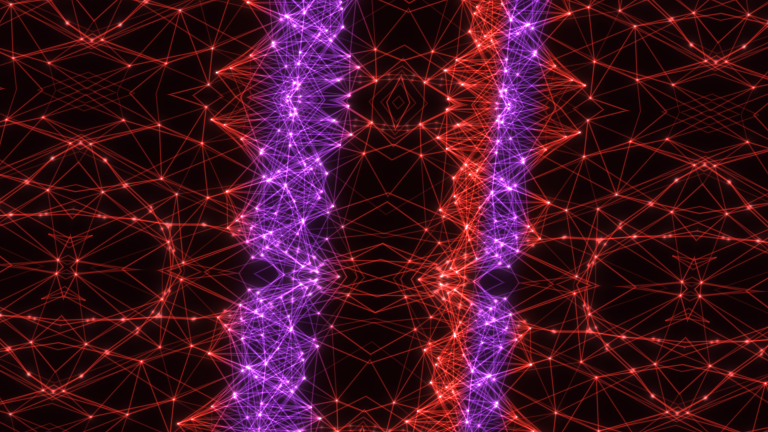
Give the GLSL for this background, as a WebGL 1 fragment shader.

```glsl
precision highp float;
// Mirrored web of glowing red threads and sparks with two violet columns.
uniform vec2 u_resolution;

const vec2 TILE = vec2(0.725, 0.408);
const vec3 RED = vec3(0.95, 0.2, 0.15);
const vec3 VIOLET = vec3(0.61, 0.22, 0.86);
const vec3 SPARK = vec3(1.0, 0.66, 0.72);
const vec3 NIGHT = vec3(0.045, 0.004, 0.011);

float hash(vec2 p) {
  return fract(sin(dot(p, vec2(12.99, 78.23))) * 4375.85);
}

vec2 hash2(vec2 p) {
  return vec2(hash(p), hash(p + 17.3));
}

// Triangle wave: reflects x into the range 0..h.
float fold(float x, float h) {
  return abs(mod(x + h, 2.0 * h) - h);
}

// Thin thread from a to b with a faint halo.
float thread(vec2 p, vec2 a, vec2 b, float width) {
  vec2 d = b - a;
  float t = clamp(dot(p - a, d) / dot(d, d), 0.0, 1.0);
  float r = length(p - a - d * t);
  return exp(-r * r / (width * width)) + 0.04 * exp(-r * 110.0);
}

float spark(vec2 p, vec2 center) {
  float r = length(p - center);
  return exp(-r * r / 0.00002) + 0.2 * exp(-r * 80.0);
}

// Loose nodes on a jittered grid.
vec2 meshNode(vec2 cell) {
  return (cell + 0.5 + 0.9 * (hash2(cell + 3.7) - 0.5)) * TILE / vec2(6.0, 4.0);
}

// Crowded nodes of the column, pinched and pulled inward at the waist.
vec2 columnNode(float i) {
  vec2 h = hash2(vec2(i, 5.1));
  float y = (i + h.x) * 0.0089 - 0.02;
  float waist = exp(-y * y / 0.003);
  float spread = 0.23 * (1.0 - 0.45 * waist);
  return vec2(0.265 - 0.08 * waist + spread * (h.y + hash(vec2(i, 9.4)) - 1.0), y);
}

// Bright paths: outer arch, side row, inner bow and waist zigzag.
vec2 strandNode(float kind, float t, float seed) {
  vec2 p = vec2(0.2 - 0.07 * sin(4.71 * t), 0.09 * t);
  if (kind < 0.5) p = vec2(0.735 - 0.26 * sin(1.57 * t), 0.29 * (1.0 - t));
  else if (kind < 1.5) p = mix(vec2(0.74, 0.13), vec2(0.26, 0.09), t);
  else if (kind < 2.5) p = vec2(0.2 * t, 0.345 + 0.02 * t);
  return p + 0.02 * (hash2(vec2(t * 7.0 + seed, kind)) - 0.5);
}

// Each layer returns thread light in x and spark light in y.
vec2 meshLight(vec2 p, float width) {
  vec2 light = vec2(0.0);
  for (int x = -1; x < 6; x++) {
    for (int y = -1; y < 4; y++) {
      vec2 cell = vec2(float(x), float(y));
      vec2 node = meshNode(cell);
      light.y += 0.5 * spark(p, node);
      for (int k = 0; k < 5; k++) {
        vec2 hop = k > 2 ? vec2(2.0, 7.0 - 2.0 * float(k)) : vec2(1.0, float(k) - 1.0);
        if (k == 1) hop = vec2(0.0, 1.0);
        float weight = 0.1 + 0.45 * hash(cell + hop * 2.3);
        light.x += weight * thread(p, node, meshNode(cell + hop), width);
      }
    }
  }
  return light;
}

vec2 columnLight(vec2 p, float width) {
  vec2 light = vec2(0.0);
  for (int i = 0; i < 52; i++) {
    float id = float(i);
    vec2 node = columnNode(id);
    light.y += (0.25 + 0.7 * hash(vec2(id, 2.2))) * spark(p, node);
    for (int k = 0; k < 6; k++) {
      float next = id + 3.0 * float(k) + 1.0;
      float weight = 0.12 + 0.55 * hash(vec2(id, next));
      light.x += weight * thread(p, node, columnNode(next), width);
    }
  }
  return light;
}

vec2 strandLight(vec2 p, float width) {
  vec2 light = vec2(0.0);
  for (int kind = 0; kind < 4; kind++) {
    float k = float(kind), gain = kind == 2 ? 0.25 : 0.5;
    for (int i = 0; i < 12; i++) {
      float seed = mod(float(i), 2.0) * 31.0, t = floor(float(i) / 2.0) / 6.0;
      vec2 a = strandNode(k, t, seed);
      light.x += gain * thread(p, a, strandNode(k, t + 1.0 / 6.0, seed), width);
      light.y += gain * spark(p, a);
    }
  }
  return light;
}

// Diamonds on the mirror axes, side chevrons and a fan at the waist.
float axisLight(vec2 p, float width) {
  float light = 0.0;
  for (int i = 0; i < 3; i++) {
    float k = float(i), r = 0.015 + 0.03 * k;
    light += 0.22 * thread(p, vec2(0.0, TILE.y - r), vec2(r * 0.9, TILE.y), width);
    light += 0.18 * thread(p, TILE - vec2(0.0, r * 0.6), TILE - vec2(r * 1.5, 0.0), width);
    light += 0.3 * thread(p, vec2(TILE.x, 0.045 + 0.012 * k), vec2(0.675, 0.075), width);
    light += 0.5 * thread(p, vec2(0.13, 0.037), vec2(0.0, 0.04 * k), width);
  }
  return light;
}

void main() {
  vec2 p = gl_FragCoord.xy / u_resolution.y;
  p.x += 0.5 * (1.7778 - u_resolution.x / u_resolution.y);

  // Slightly tilted mirror axes.
  vec2 q = vec2(p.x - 0.838 - 0.11 * p.y, p.y + 0.035 * p.x - 0.387);
  vec2 tile = vec2(fold(q.x, TILE.x), fold(q.y, TILE.y));

  float width = max(0.0017, 0.55 / u_resolution.y);
  vec2 light = meshLight(tile, width) + columnLight(tile, width) + strandLight(tile, width);
  light.x += axisLight(tile, width);

  // Wide violet band on the left, narrow one on the right.
  float violet = 1.0 - smoothstep(0.06, 0.16, abs(q.x + 0.215));
  violet = max(violet, 1.0 - smoothstep(0.025, 0.075, abs(q.x - 0.275)));
  vec3 ink = mix(RED, VIOLET, violet);

  float haze = exp(-pow((tile.x - 0.26) / 0.16, 2.0));
  vec3 color = NIGHT + ink * haze * mix(0.04, 0.09, violet);
  color += ink * (1.0 - exp(-1.15 * light.x));
  color += mix(ink, SPARK, 0.6) * 0.75 * light.y;
  color += SPARK * 0.25 * max(light.x - 1.0, 0.0);
  gl_FragColor = vec4(min(color, 1.0), 1.0);
}
```
